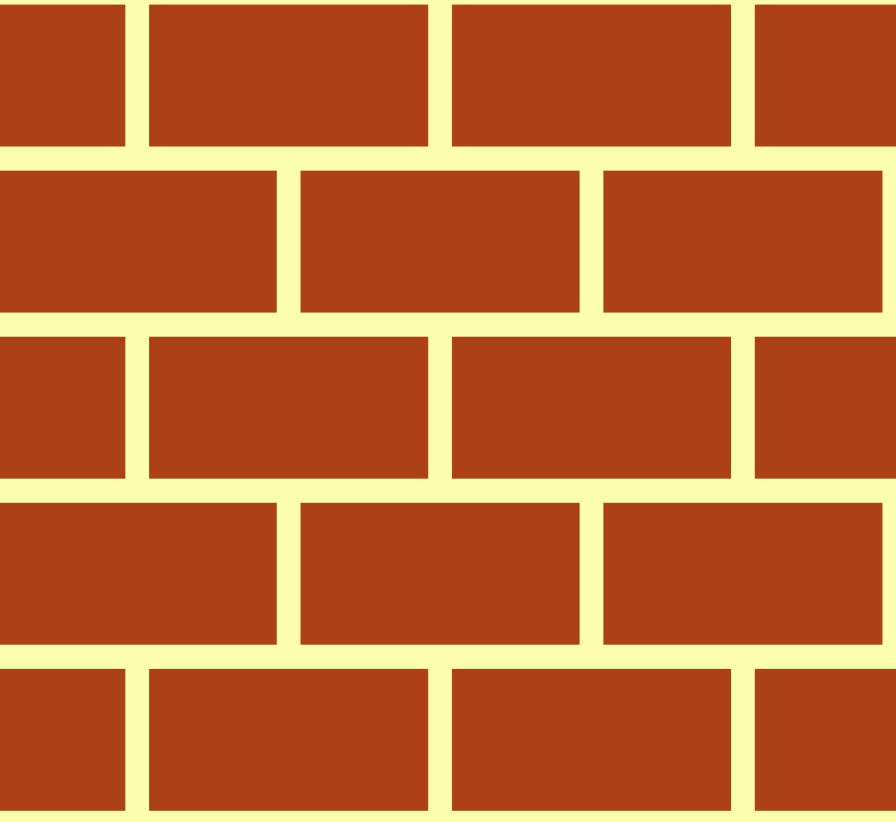
Reproduce this pattern procedurally as a WebGL 1 fragment shader.

```glsl
precision highp float;
// Flat brick wall in running bond: about three bricks across, five courses.
// Each point is folded into one brick cell, with every second course shifted
// by half a brick; box coverage then blends brick over mortar.

uniform vec2 u_resolution;

// Lengths are fractions of the canvas width.
const vec2 CELL_SIZE = vec2(0.3380, 0.18535);    // brick plus joint
const vec2 BRICK_SIZE = vec2(0.3115, 0.1584);
const vec2 FIRST_CENTRE = vec2(0.32215, 0.0917); // a brick in the lowest course
const float COURSE_SHIFT = 0.5;                  // in cells
const float EDGE_PIXELS = 1.0;                   // width of the smoothed edge

const vec3 BRICK_COLOUR = vec3(0.671, 0.255, 0.078);
const vec3 MORTAR_COLOUR = vec3(0.992, 1.0, 0.675);

// Offset from the centre of the nearest brick.
vec2 brickOffset(vec2 point) {
  vec2 cell = (point - FIRST_CENTRE) / CELL_SIZE + 0.5;
  float course = floor(cell.y);
  cell.x += COURSE_SHIFT * mod(course, 2.0);
  return (fract(cell) - 0.5) * CELL_SIZE;
}

// Share of an edge-wide square covered by a centred box.
float boxCoverage(vec2 offset, vec2 size, float edge) {
  vec2 inside = clamp((0.5 * size - abs(offset)) / edge + 0.5, 0.0, 1.0);
  return inside.x * inside.y;
}

void main() {
  vec2 point = gl_FragCoord.xy / u_resolution.x;
  float edge = EDGE_PIXELS / u_resolution.x;
  float brick = boxCoverage(brickOffset(point), BRICK_SIZE, edge);
  gl_FragColor = vec4(mix(MORTAR_COLOUR, BRICK_COLOUR, brick), 1.0);
}
```
